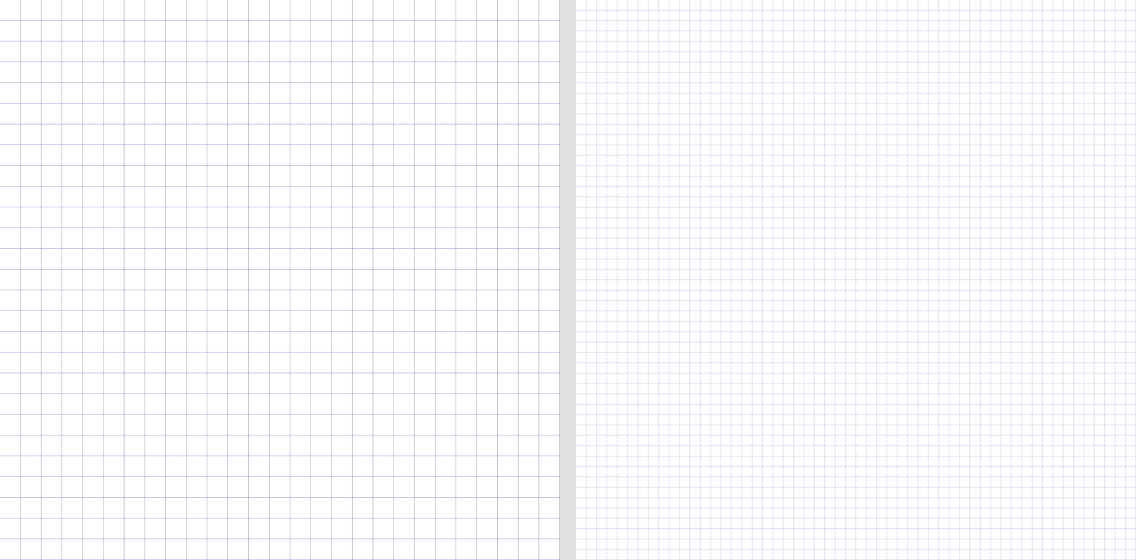
Left, the tile; right, the same tile 2 across and 2 down.
Write a Shadertoy shader that draws this pattern.

```glsl
// Fine violet square grid on white paper, 27 cells each way, with slightly uneven ink.

vec2 hash(vec2 n) {
    return fract(sin(n * vec2(12.9898, 78.233) + vec2(1.7, 4.3)) * 43758.5453);
}

// Share of a filter window covered by a line at distance d
vec2 lineCoverage(vec2 d, float width, vec2 window) {
    vec2 low = max(d - 0.5 * window, vec2(-0.5 * width));
    vec2 high = min(d + 0.5 * window, vec2(0.5 * width));
    return max(high - low, 0.0) / window;
}

void mainImage(out vec4 fragColor, in vec2 fragCoord) {
    const float CELLS = 27.0;
    vec2 uv = fragCoord / iResolution.xy;

    // Counted from the top left; each line sits just inside the end of its cell
    vec2 grid = CELLS * vec2(uv.x, 1.0 - uv.y) + 0.018;
    vec2 nearest = floor(grid + 0.5);
    vec2 index = mod(nearest, CELLS);

    // Ink varies a little; every sixth line is stronger, except the wrapping border
    vec2 sixth = step(mod(index, 6.0), vec2(0.5)) * step(vec2(0.5), index);
    vec2 strength = mix(mix(vec2(0.85), vec2(1.12), hash(index)), vec2(1.25), sixth);

    // Thin lines, box filtered over one pixel
    vec2 ink = strength * lineCoverage(grid - nearest, 0.0228, CELLS / iResolution.xy);

    // Crossing lines overlay each other
    vec3 tint = vec3(0.34, 0.39, 0.17);
    vec3 paper = (1.0 - tint * ink.x) * (1.0 - tint * ink.y);
    fragColor = vec4(paper, 1.0);
}
```
